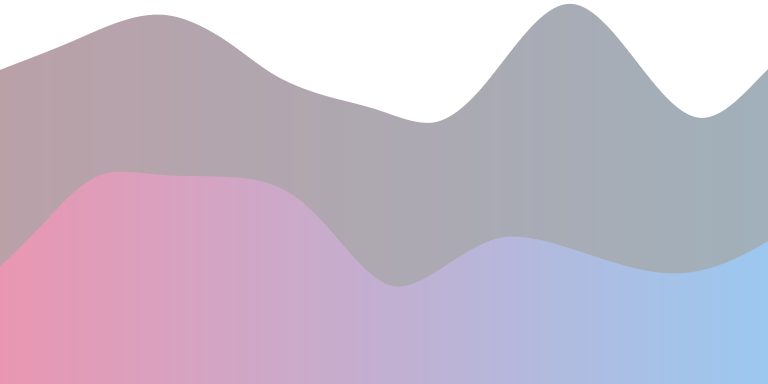
This background is drawn by a WebGL 1 fragment shader. Its source:

```glsl
precision highp float;
// Two layered waves on white: a muted grey-mauve ridge behind a pink-to-blue one.
// Each crest is a smooth cubic spline through a few knots; fills are horizontal
// gradients. Lengths are in canvas heights, with x running from 0 to 2.

uniform vec2 u_resolution;

const vec3 SKY = vec3(1.0);
const vec3 BACK_LEFT = vec3(0.73, 0.63, 0.66);
const vec3 BACK_RIGHT = vec3(0.63, 0.69, 0.73);
const vec3 FRONT_LEFT = vec3(0.915, 0.59, 0.695);
const vec3 FRONT_RIGHT = vec3(0.61, 0.785, 0.942);
const float SPAN = 2.0;         // width of the design in canvas heights
const float SLOPE_STEP = 0.002; // half-step for measuring the crest slope

// Extends a spline to the next knot (x, height, slope).
void curveTo(float x, vec3 knot, inout vec3 last, inout float height) {
  float width = knot.x - last.x;
  float t = (x - last.x) / width;
  if (t >= 0.0 && t <= 1.0) {
    float s = 1.0 - t;
    height = s * s * ((1.0 + 2.0 * t) * last.y + t * width * last.z)
           + t * t * ((3.0 - 2.0 * t) * knot.y - s * width * knot.z);
  }
  last = knot;
}

// Crest of the rear wave
float backCrest(float x) {
  vec3 k = vec3(0.0, 0.818, 0.39);
  float h = k.y;
  x = clamp(x, 0.0, SPAN);
  curveTo(x, vec3(0.208, 0.901, 0.44), k, h);
  curveTo(x, vec3(0.411, 0.962, 0.0), k, h);
  curveTo(x, vec3(0.573, 0.904, -0.62), k, h);
  curveTo(x, vec3(0.729, 0.797, -0.53), k, h);
  curveTo(x, vec3(0.833, 0.755, -0.31), k, h);
  curveTo(x, vec3(0.977, 0.716, -0.31), k, h);
  curveTo(x, vec3(1.115, 0.680, 0.0), k, h);
  curveTo(x, vec3(1.276, 0.797, 1.25), k, h);
  curveTo(x, vec3(1.484, 0.990, 0.0), k, h);
  curveTo(x, vec3(1.667, 0.828, -1.28), k, h);
  curveTo(x, vec3(1.828, 0.693, 0.0), k, h);
  curveTo(x, vec3(SPAN, 0.820, 1.0), k, h);
  return h;
}

// Crest of the front wave
float frontCrest(float x) {
  vec3 k = vec3(0.0, 0.307, 0.88);
  float h = k.y;
  x = clamp(x, 0.0, SPAN);
  curveTo(x, vec3(0.156, 0.464, 1.07), k, h);
  curveTo(x, vec3(0.307, 0.553, 0.0), k, h);
  curveTo(x, vec3(0.469, 0.542, -0.02), k, h);
  curveTo(x, vec3(0.625, 0.537, -0.09), k, h);
  curveTo(x, vec3(0.755, 0.497, -0.60), k, h);
  curveTo(x, vec3(0.872, 0.387, -1.15), k, h);
  curveTo(x, vec3(1.036, 0.254, 0.0), k, h);
  curveTo(x, vec3(1.172, 0.316, 0.64), k, h);
  curveTo(x, vec3(1.333, 0.384, 0.0), k, h);
  curveTo(x, vec3(1.510, 0.345, -0.32), k, h);
  curveTo(x, vec3(1.758, 0.288, 0.0), k, h);
  curveTo(x, vec3(SPAN, 0.372, 0.60), k, h);
  return h;
}

// Coverage below a crest, softened over one pixel across the edge
float coverage(float above, float rise, float pixel) {
  float slope = rise / (2.0 * SLOPE_STEP);
  float distanceToEdge = above / sqrt(1.0 + slope * slope);
  return clamp(0.5 - distanceToEdge / pixel, 0.0, 1.0);
}

void main() {
  vec2 uv = gl_FragCoord.xy / u_resolution;
  vec2 p = vec2(uv.x * SPAN, uv.y);
  float pixel = 1.0 / u_resolution.y;

  float backRise = backCrest(p.x + SLOPE_STEP) - backCrest(p.x - SLOPE_STEP);
  float frontRise = frontCrest(p.x + SLOPE_STEP) - frontCrest(p.x - SLOPE_STEP);
  float back = coverage(p.y - backCrest(p.x), backRise, pixel);
  float front = coverage(p.y - frontCrest(p.x), frontRise, pixel);

  // Layers, rear to front
  vec3 color = mix(SKY, mix(BACK_LEFT, BACK_RIGHT, uv.x), back);
  color = mix(color, mix(FRONT_LEFT, FRONT_RIGHT, uv.x), front);
  gl_FragColor = vec4(color, 1.0);
}
```
